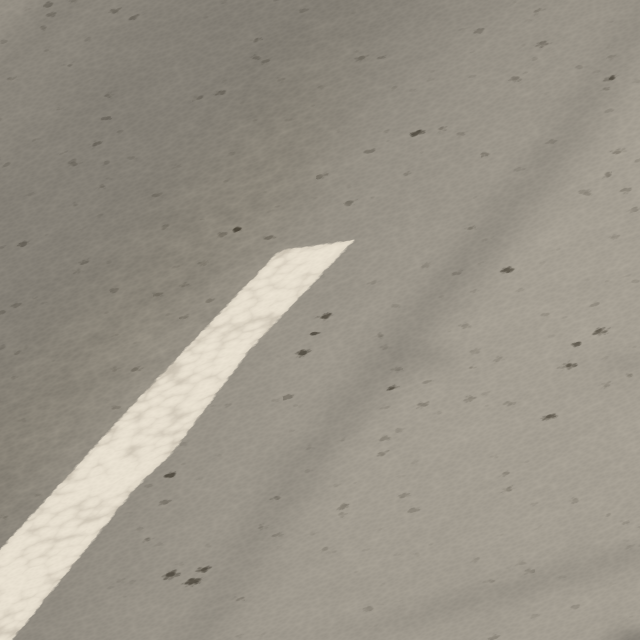
Reproduce this texture procedurally as a Shadertoy shader.

```glsl
// Worn asphalt crossed by a diagonal painted stripe with a slanted end.
// Broad tone gradients and soft tyre tracks lie under streaky cellular grain;
// the stripe is a polygon distance, the pits are ragged tilted ellipses.
#define ROAD_TINT vec3(1.0, 0.963, 0.892)
#define PAINT_CLEAN vec3(0.910, 0.880, 0.820)
#define PAINT_WORN vec3(0.76, 0.725, 0.665)
#define GRAIN 0.042
#define MOTTLE 0.010
#define TRACK_DEPTH 0.055
#define PIT_DEPTH 0.25
#define EDGE_ROUGHNESS 0.005
#define EDGE_SOFTNESS 0.0020

const vec2 STRIPE[12] = vec2[12](
    vec2(-0.06, 0.075), vec2(0.0, 0.141), vec2(0.208, 0.368), vec2(0.313, 0.479),
    vec2(0.430, 0.602), vec2(0.444, 0.611), vec2(0.482, 0.615), vec2(0.553, 0.625),
    vec2(0.390, 0.453), vec2(0.267, 0.290), vec2(0.215, 0.241), vec2(-0.03, -0.06));

// Main pits: position and half length
const vec3 PITS[16] = vec3[16](
    vec3(0.508, 0.505, 0.011), vec3(0.492, 0.479, 0.007), vec3(0.472, 0.449, 0.012),
    vec3(0.936, 0.480, 0.014), vec3(0.900, 0.462, 0.009), vec3(0.888, 0.428, 0.012),
    vec3(0.651, 0.791, 0.012), vec3(0.371, 0.642, 0.009), vec3(0.267, 0.102, 0.014),
    vec3(0.316, 0.109, 0.012), vec3(0.300, 0.091, 0.014), vec3(0.794, 0.579, 0.011),
    vec3(0.615, 0.394, 0.009), vec3(0.858, 0.349, 0.010), vec3(0.956, 0.879, 0.009),
    vec3(0.267, 0.257, 0.011));

vec2 hash2(vec2 p) {
    vec3 q = fract(p.xyx * vec3(0.1031, 0.1030, 0.0973));
    q += dot(q, q.yzx + 33.33);
    return fract((q.xx + q.yz) * q.zy);
}

vec2 rotate(vec2 p, float a) {
    return vec2(cos(a) * p.x + sin(a) * p.y, cos(a) * p.y - sin(a) * p.x);
}

// Distance to the nearest jittered cell point
float cellular(vec2 p) {
    vec2 cell = floor(p);
    float nearest = 4.0;
    for (int j = -1; j <= 1; j++)
    for (int i = -1; i <= 1; i++) {
        vec2 c = cell + vec2(i, j);
        vec2 d = c + hash2(c) - p;
        nearest = min(nearest, dot(d, d));
    }
    return sqrt(nearest);
}

float layeredSines(vec2 p) {
    float sum = 0.0, amp = 0.5;
    for (int i = 0; i < 5; i++) {
        sum += amp * sin(p.x + 1.7 * sin(p.y)) * cos(p.y + 1.3 * sin(p.x * 0.7));
        p = rotate(p, 1.1) * 1.8 + 2.3;
        amp *= 0.62;
    }
    return sum;
}

float stripeDistance(vec2 p) {
    float d = 9.0, side = 1.0;
    for (int i = 0, j = 11; i < 12; j = i, i++) {
        vec2 e = STRIPE[j] - STRIPE[i], w = p - STRIPE[i];
        vec2 b = w - e * clamp(dot(w, e) / dot(e, e), 0.0, 1.0);
        d = min(d, dot(b, b));
        bvec3 c = bvec3(p.y >= STRIPE[i].y, p.y < STRIPE[j].y, e.x * w.y > e.y * w.x);
        if (all(c) || all(not(c))) side = -side;
    }
    return side * sqrt(d);
}

float band(float d, float width) { return exp(-d * d / (width * width)); }

float pit(vec2 d, float size, float ragged) {
    d = rotate(d, 0.25) / (size * vec2(1.0, 0.42));
    return 1.0 - smoothstep(0.2, 1.2, length(d) + ragged);
}

// Gradients, tyre tracks and stains
float roadTone(vec2 p) {
    float across = p.x * 0.74 - (p.y - 0.25) * 0.67;
    float tone = 0.520 + 0.078 * smoothstep(-0.14, 0.17, across)
               + 0.050 * smoothstep(0.13, 0.42, across);
    tone += 0.060 * (1.0 - smoothstep(-0.50, -0.27, across));
    tone -= 0.030 * band(across + 0.43, 0.035);
    tone -= 0.045 * (1.0 - p.x) * (1.0 - smoothstep(0.0, 0.5, p.y));
    float track = p.x - 0.305 - 0.71 * p.y + 0.02 * sin(p.y * 6.0);
    tone -= TRACK_DEPTH * band(track, 0.050) * (0.6 + 0.4 * band(p.y - 0.5, 0.35));
    float lowTrack = p.y - 0.025 - 0.28 * (p.x - 0.6);
    tone -= 0.038 * band(lowTrack, 0.025) * smoothstep(0.45, 0.75, p.x);
    tone -= 0.040 * band(length((p - vec2(0.67, 0.44)) * vec2(1.0, 2.2)), 0.06);
    tone -= 0.030 * band(p.y - 0.432, 0.018) * smoothstep(0.86, 1.0, p.x);
    return tone - 0.12 * band(length((p - vec2(1.0, 0.0)) * vec2(1.0, 2.5)), 0.045);
}

void mainImage(out vec4 fragColor, in vec2 fragCoord) {
    vec2 p = fragCoord / iResolution.xy;
    vec2 along = rotate(p, 0.4);
    float coarse = cellular(along * vec2(36.0, 95.0)) - 0.45;
    float fine = cellular(along * vec2(100.0, 215.0) + 17.0) - 0.45;
    float mottle = layeredSines(along * vec2(17.0, 40.0));

    // Asphalt, rougher and browner beside the stripe
    float rough = band(p.y - 0.29 - 1.05 * p.x, 0.16) * (1.0 - smoothstep(0.4, 0.65, p.x));
    float tone = roadTone(p) + MOTTLE * mottle * (1.0 + 1.6 * rough);
    tone += GRAIN * (0.45 * coarse * (1.0 + 1.2 * rough) + 0.8 * fine);
    vec3 color = tone * (ROAD_TINT - vec3(0.0, 0.004, 0.016) * rough);

    // Main pits, then sparse faint flecks of mixed size
    float ragged = 0.8 * coarse + 0.7 * fine, pits = 0.0;
    for (int i = 0; i < 16; i++)
        pits = max(pits, pit(p - PITS[i].xy, PITS[i].z, ragged));
    for (float k = 0.0; k < 2.0; k++) {
        float scale = 19.0 + 12.0 * k;
        vec2 q = rotate(p, 0.5 + 1.3 * k) * scale, cell = floor(q) + 40.0 * (k + 1.0);
        vec2 seed = hash2(cell + 5.0);
        vec2 center = 0.2 + 0.6 * hash2(cell + 71.0);
        vec2 offset = rotate(fract(q) - center, -0.5 - 1.3 * k) / scale;
        float faint = step(0.8, seed.x) * (0.08 + 0.38 * seed.y * seed.y);
        pits = max(pits, faint * pit(offset, 0.005 + 0.005 * seed.y, 1.3 * ragged));
    }
    color -= PIT_DEPTH * pits;

    // Painted stripe with fine worn streaks and ragged edges
    float d = stripeDistance(p) + EDGE_ROUGHNESS * (0.4 * coarse + 0.5 * fine);
    float soft = max(EDGE_SOFTNESS, 0.8 / iResolution.y);
    float wear = smoothstep(0.2, 1.0, 0.36 + 0.3 * mottle + 0.7 * coarse + 0.3 * fine);
    wear = clamp(wear + 0.3 * smoothstep(-0.010, 0.0, d), 0.0, 1.0);
    vec3 paint = mix(PAINT_CLEAN, PAINT_WORN, 0.75 * wear) + 0.03 * fine;
    color = mix(color, paint, 1.0 - smoothstep(-soft, soft, d));
    fragColor = vec4(clamp(color, 0.0, 1.0), 1.0);
}
```
